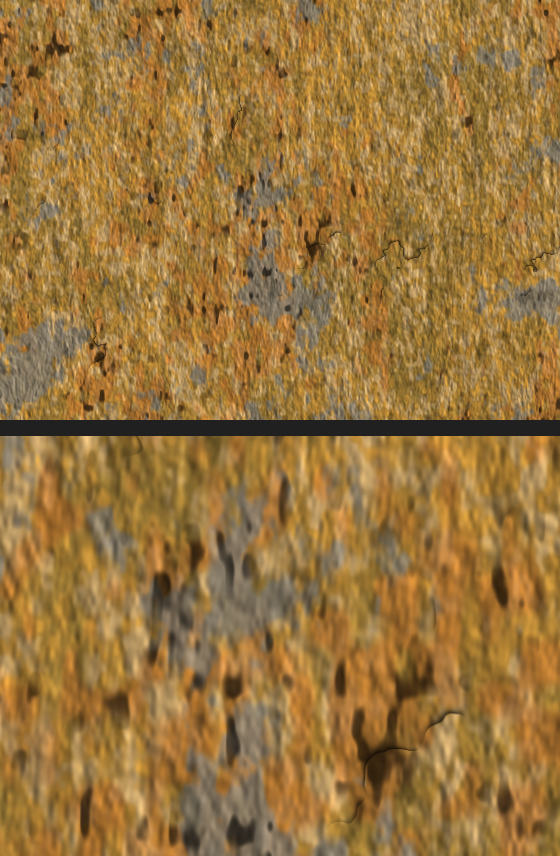
Top: the whole. Bottom: its middle third, enlarged.
This texture is drawn by a Shadertoy shader. Its source:

```glsl
// Weathered ochre slate with upright grain, grey lichen-like patches, rust pits and cracks.

const vec3 OCHRE = vec3(0.62, 0.46, 0.19);
const vec3 OLIVE = vec3(0.52, 0.41, 0.18);
const vec3 SAND = vec3(0.70, 0.58, 0.39);
const vec3 GOLD = vec3(0.73, 0.53, 0.20);
const vec3 RUST = vec3(0.66, 0.40, 0.16);
const vec3 SLATE = vec3(0.46, 0.44, 0.40);
const int CRACKS = 8;

float hash(vec2 cell) {
    vec3 h = fract(vec3(cell.xyx) * 0.1031);
    h += dot(h, h.yzx + 33.33);
    return fract((h.x + h.y) * h.z);
}

float noise(vec2 p) {
    vec2 cell = floor(p), f = fract(p);
    f = f * f * (3.0 - 2.0 * f);
    float low = mix(hash(cell), hash(cell + vec2(1, 0)), f.x);
    float high = mix(hash(cell + vec2(0, 1)), hash(cell + vec2(1, 1)), f.x);
    return mix(low, high, f.y);
}

float fbm(vec2 p, int octaves) {
    float sum = 0.0, total = 0.0, amp = 1.0;
    for (int i = 0; i < octaves; i++) {
        sum += amp * noise(p);
        total += amp;
        amp *= 0.55;
        p = mat2(0.995, 0.1, -0.1, 0.995) * p * 2.03 + 17.3;
    }
    return sum / total;
}

// Surface height: upright flakes plus fine grit
float height(vec2 p) {
    p.x += 0.02 * noise(p * vec2(9.0, 6.0));
    float flakes = fbm(p * vec2(42.0, 15.0), 3);
    float grit = fbm(p * vec2(125.0, 62.0) + 40.0, 2);
    return 0.6 * flakes + 0.45 * grit;
}

// Jagged broken ledge: sharp on one side, fading shadow on the other
float crack(vec2 p, vec2 center, float angle, float halfLength) {
    vec2 d = p - center;
    vec2 along = vec2(cos(angle), sin(angle));
    vec2 q = vec2(dot(d, along), dot(d, vec2(-along.y, along.x)));
    q.y += 0.16 * (fbm(p * 13.0, 4) - 0.5);
    float taper = smoothstep(halfLength, halfLength * 0.5, abs(q.x));
    float broken = smoothstep(0.25, 0.55, noise(p * 24.0 + 5.0));
    float ledge = smoothstep(-0.003, 0.0, q.y) * exp(-170.0 * max(q.y, 0.0));
    return ledge * taper * broken;
}

float allCracks(vec2 p, float aspect) {
    float dark = 0.0;
    for (int i = 0; i < CRACKS; i++) {
        float id = float(i);
        float column = (id + 0.2 + 0.6 * hash(vec2(id, 3.0))) / float(CRACKS);
        vec2 center = vec2(column * aspect, 0.1 + 0.85 * hash(vec2(id, 11.0)));
        float angle = mix(0.6, 1.3, hash(vec2(id, 23.0)));
        float halfLength = mix(0.06, 0.14, hash(vec2(id, 31.0)));
        dark = max(dark, crack(p, center, angle, halfLength));
    }
    return dark;
}

// Mottled mineral colour
vec3 stoneColor(vec2 p, float rust, float slate) {
    float broad = fbm(p * vec2(5.0, 3.0) + 8.0, 3);
    float streak = fbm(p * vec2(34.0, 13.0) + 60.0, 3);
    float fleck = fbm(p * vec2(95.0, 60.0) + 90.0, 2);
    vec3 color = mix(OLIVE, OCHRE, smoothstep(0.3, 0.6, broad * 0.4 + streak * 0.6));
    color = mix(color, SAND, 0.9 * smoothstep(0.42, 0.68, streak * 0.45 + (1.0 - fleck) * 0.55));
    color = mix(color, GOLD, 0.65 * smoothstep(0.5, 0.75, fleck * 0.7 + broad * 0.3));
    color = mix(color, RUST, 0.6 * rust);
    return mix(color, SLATE, 0.8 * slate);
}

void mainImage(out vec4 fragColor, in vec2 fragCoord) {
    vec2 p = fragCoord / iResolution.y;
    float aspect = iResolution.x / iResolution.y;

    // Patch masks
    float rustField = 0.65 * fbm(p * vec2(9.0, 4.0) + 30.0, 3) + 0.35 * noise(p * vec2(60.0, 35.0));
    float rust = smoothstep(0.54, 0.68, rustField);
    float slateField = 0.6 * fbm(p * vec2(8.0, 7.0) + 70.0, 2) + 0.4 * fbm(p * vec2(48.0, 30.0), 3);
    float slate = smoothstep(0.57, 0.66, slateField);

    // Raking light over the grain
    vec2 lightStep = vec2(0.0032, 0.0026);
    float h = height(p);
    float relief = h - height(p + lightStep);
    float shade = 1.02 + 1.35 * relief + 0.45 * (h - 0.52);

    // Dark pits, deeper inside rust, and cracks
    float pits = smoothstep(0.63, 0.82, fbm(p * vec2(70.0, 34.0) + 120.0, 2));
    shade *= 1.0 - pits * (0.22 + 0.4 * rust);
    shade *= 1.0 - 0.62 * allCracks(p, aspect);

    vec3 color = stoneColor(p, rust, slate) * max(shade, 0.2);
    fragColor = vec4(clamp(color, 0.0, 1.0), 1.0);
}
```
